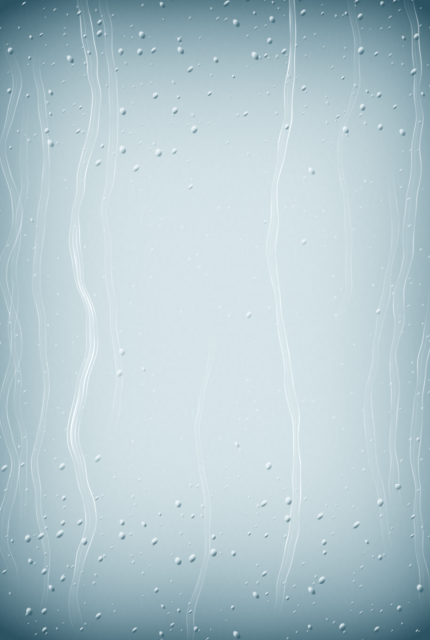
A WebGL 2 fragment shader for this texture:

```glsl
#version 300 es
precision highp float;
// Rain on a misted window: pale centre, dark teal border, water trails and small drops.

#define LIGHT vec3(0.84, 0.897, 0.912)
#define MIDTONE vec3(0.51, 0.635, 0.68)
#define DARK vec3(0.17, 0.325, 0.385)
#define SHINE vec3(0.97, 0.99, 1.0)
#define SIDE_SHADE 0.37
#define END_SHADE 0.74
#define DROP_CELL 0.029
#define SPECK_CELL 0.015
#define EDGE_WIDTH 0.0012
#define WOBBLE 0.011

out vec4 fragColor;
uniform vec2 u_resolution;

const float TAU = 6.2831853;

vec2 hash2(vec2 p) {
  vec3 q = fract(p.xyx * vec3(0.1031, 0.103, 0.0973));
  q += dot(q, q.yzx + 33.33);
  return fract((q.xx + q.yz) * q.zy);
}

float gradientDot(vec2 cell, vec2 offset) {
  float angle = TAU * hash2(cell).x;
  return dot(vec2(cos(angle), sin(angle)), offset);
}

float gradientNoise(vec2 p) {
  vec2 i = floor(p), f = fract(p);
  vec2 u = f * f * f * (f * (f * 6.0 - 15.0) + 10.0);
  vec2 e = vec2(0.0, 1.0);
  return mix(mix(gradientDot(i, f), gradientDot(i + e.yx, f - e.yx), u.x),
             mix(gradientDot(i + e.xy, f - e.xy), gradientDot(i + e.yy, f - e.yy), u.x), u.y);
}

// Horizontal place of a meandering path at fall distance s
float meander(float s, float x, float lean, float swing, float cycles, float peak) {
  return x + lean * (s - 0.5) + swing * cos(TAU * cycles * (s - peak));
}

// Two bright rims with a faint film of water between them
float trail(vec2 uv, float path, float halfWidth, float gain, float from, float to) {
  float s = 1.0 - uv.y;
  float seed = floor(from * 90.0 + to * 700.0);
  float jitter = WOBBLE * gradientNoise(vec2(s * 19.0, seed + 0.37));
  float d = (uv.x - path - jitter) * u_resolution.x / u_resolution.y;
  float h = halfWidth * (1.0 + 0.8 * gradientNoise(vec2(s * 13.0, seed + 7.6)));
  float w = max(EDGE_WIDTH, 0.6 / u_resolution.y);
  float rim = (abs(d) - h) / w;
  float inner = (d + 0.25 * h) / w;
  float film = 1.0 - smoothstep(-w, w, abs(d) - h);
  float sparkle = 0.75 + 1.1 * gradientNoise(vec2(s * 24.0, seed + sign(d) * 3.3));
  float ends = smoothstep(from - 0.06, from + 0.06, s) * (1.0 - smoothstep(to - 0.08, to + 0.04, s));
  return gain * ends * (sparkle * (exp(-rim * rim) + 0.25 * exp(-inner * inner)) + 0.16 * film);
}

// Scattered drops: x is the lit amount, y the shaded amount
vec2 drops(vec2 p, float cell, float chance, float size) {
  vec2 id = floor(p / cell);
  vec2 pick = hash2(id + 17.0), place = hash2(id + 91.0);
  vec2 d = p - (id + 0.2 + 0.6 * place) * cell;
  float r = size * (0.45 + 0.75 * pick.y);
  d.x += (place.x - 0.5) * d.y;
  d.y *= 0.8;
  float soft = 1.0 / u_resolution.y;
  float body = 1.0 - smoothstep(r - soft, r + soft, length(d));
  float side = dot(d, normalize(vec2(-0.55, 0.8))) / r;
  float lit = smoothstep(-0.2, 0.6, side), shade = smoothstep(0.0, 0.7, -side);
  return body * step(pick.x, chance) * vec2(lit, shade);
}

void main() {
  vec2 uv = gl_FragCoord.xy / u_resolution;
  vec2 p = gl_FragCoord.xy / u_resolution.y;
  float s = 1.0 - uv.y;

  // Misted backdrop, shaded towards the border
  vec2 q = abs(uv * 2.0 - 1.0);
  float shade = SIDE_SHADE * pow(q.x, 3.5) + END_SHADE * pow(q.y, 4.4);
  shade += 0.025 * gradientNoise(p * vec2(9.0, 5.0)) * smoothstep(0.05, 0.4, shade);
  shade = clamp(shade, 0.0, 1.0);
  vec3 col = mix(LIGHT, MIDTONE, min(shade * 2.0, 1.0));
  col = mix(col, DARK, max(shade * 2.0 - 1.0, 0.0));
  col += 0.008 * gradientNoise(p * vec2(170.0, 110.0));

  // Bright left trail, its bends tightening as it falls, with a wet core
  float bend = 1.782 * (s - 0.16) + 1.335 * (s * s - 0.0256);
  float leftPath = 0.199 - 0.012 * s + (0.026 - 0.010 * s) * cos(TAU * bend);
  float glow = trail(uv, leftPath, 0.0072, 0.5, 0.0, 0.96);
  float coreFade = smoothstep(0.32, 0.42, s) * (1.0 - smoothstep(0.66, 0.76, s));
  glow += coreFade * trail(uv, leftPath, 0.0028, 0.75, 0.0, 0.96);

  // Long trail right of the middle
  float rightPath = meander(s, 0.661, 0.0, 0.036, 1.43, 0.08) + 0.018 * cos(TAU * 1.33 * (s - 0.53));
  glow += trail(uv, rightPath, 0.0056, 0.58, -0.1, 0.93);

  // Fainter trails, from left to right
  glow += trail(uv, meander(s, 0.023, 0.0, 0.013, 5.0, 0.13), 0.0065, 0.27, 0.1, 0.9);
  glow += trail(uv, meander(s, 0.045, 0.0, 0.014, 1.8, 0.22), 0.0045, 0.17, 0.2, 0.82);
  glow += trail(uv, meander(s, 0.097, -0.005, 0.011, 3.2, 0.26), 0.0048, 0.3, 0.12, 0.93);
  glow += trail(uv, meander(s, 0.26, 0.02, 0.012, 2.4, 0.15), 0.0048, 0.27, 0.02, 0.68);
  glow += trail(uv, meander(s, 0.485, -0.06, 0.015, 3.0, 0.5), 0.004, 0.26, 0.55, 1.0);
  glow += trail(uv, meander(s, 0.795, -0.05, 0.016, 3.2, 0.09), 0.0045, 0.18, 0.0, 0.5);
  glow += trail(uv, meander(s, 0.889, -0.02, 0.026, 1.7, 0.34), 0.005, 0.22, 0.3, 0.85);
  glow += trail(uv, meander(s, 0.942, -0.01, 0.026, 1.1, 0.18), 0.0062, 0.35, 0.0, 0.78);
  glow += trail(uv, meander(s, 0.985, 0.0, 0.02, 1.5, 0.407), 0.0058, 0.35, 0.49, 0.93);
  col = mix(col, SHINE, clamp(glow, 0.0, 0.95));

  // Drops gather near both ends, fine specks lie everywhere
  float ends = smoothstep(0.3, 0.75, q.y);
  vec2 large = drops(p, DROP_CELL, 0.04 + 0.34 * ends, 0.0041);
  vec2 small = drops(p + 3.7, SPECK_CELL, 0.14 + 0.06 * ends, 0.0021);
  col = mix(col, DARK, 0.65 * large.y * (0.3 + 0.7 * ends) + 0.2 * small.y * ends);
  col = mix(col, SHINE, 0.75 * large.x + 0.5 * small.x);
  fragColor = vec4(clamp(col, 0.0, 1.0), 1.0);
}
```
